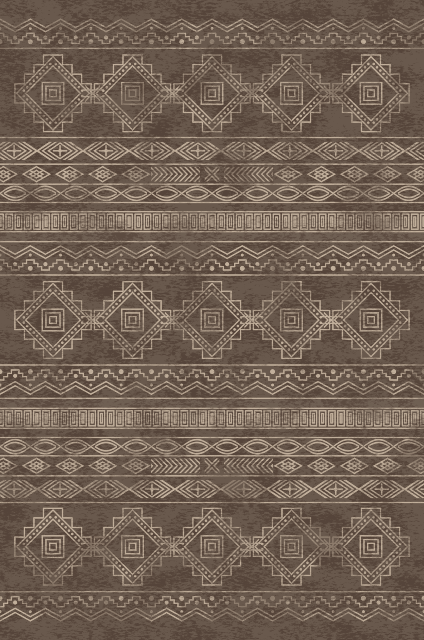
A Shadertoy shader for this pattern:

```glsl
// Worn tribal rug: three rows of five stepped medallions between ornamental bands,
// mirrored about the middle. Each band folds space into one motif and measures the
// distance to its strokes; gradient noise mottles the ground and rubs off the ink.

vec2 hashGradient(vec2 cell) {
    vec3 h = fract(vec3(cell.xyx) * vec3(0.1031, 0.1030, 0.0973));
    h += dot(h, h.yzx + 33.33);
    return fract((h.xx + h.yz) * h.zy) * 2.0 - 1.0;
}

float gradientNoise(vec2 p) {
    vec2 i = floor(p), f = p - i, u = f * f * (3.0 - 2.0 * f), e = vec2(0, 1);
    return mix(mix(dot(hashGradient(i), f), dot(hashGradient(i + e.yx), f - e.yx), u.x),
               mix(dot(hashGradient(i + e), f - e), dot(hashGradient(i + 1.0), f - 1.0), u.x), u.y);
}

float fbm(vec2 p) {
    float sum = 0.0, amp = 1.0;
    for (int i = 0; i < 4; i++) {
        sum += amp * gradientNoise(p);
        p = p * 2.03 + 17.1;
        amp *= 0.6;
    }
    return sum;
}

float box(vec2 p, vec2 halfSize) {
    vec2 q = abs(p) - halfSize;
    return length(max(q, 0.0)) + min(max(q.x, q.y), 0.0);
}

// Centred coordinate inside a repeat
float repeat(float x, float period) { return x - period * round(x / period); }

// Filled dot, expressed as a stroke distance
float dotMark(vec2 p, float radius) { return max(length(p) - radius + 0.8, 0.0); }

float medallions(vec2 p) {
    vec2 a = abs(vec2(p.x - 96.0 * clamp(round(p.x / 96.0), -2.0, 2.0), p.y));
    // Stepped outline: a union of four crossed boxes
    float steps = 1e3;
    for (float i = 0.0; i < 4.0; i++)
        steps = min(steps, box(a, vec2(11.5 + 11.5 * i, 46.0 - 11.5 * i)));
    float dist = abs(steps);
    // Two diamonds with beads between them
    float diamond = a.x + a.y, along = a.x - a.y;
    dist = min(dist, 0.707 * min(abs(diamond - 44.0), abs(diamond - 33.0)));
    if (abs(along) < 36.0)
        dist = min(dist, dotMark(0.707 * vec2(repeat(along, 8.0), diamond - 38.5), 1.5));
    // Nested squares
    float square = max(a.x, a.y);
    dist = min(dist, min(abs(square - 13.0), min(abs(square - 8.5), abs(square - 4.0))));
    // Crossed links between neighbours
    float link = abs(mod(p.x, 96.0) - 48.0);
    if (abs(p.x) < 160.0 && link < 12.0)
        dist = min(dist, min(abs(a.y - 4.0), max(0.707 * abs(link - a.y), link - 8.0)));
    return dist;
}

float zigzagBand(vec2 p) {
    float s = abs(repeat(p.x, 36.57)), tread = 4.57;
    float fold = mod(p.y - (84.0 - 0.55 * s) + 2.5, 5.0) - 2.5;
    float dist = p.y > 72.0 ? 0.87 * min(abs(p.y - 84.0 + 0.55 * s), abs(p.y - 89.0 + 0.55 * s)) : 1e3;
    // Staircase: treads and risers
    dist = min(dist, abs(p.y - 72.0 + 4.0 * min(floor(s / tread), 3.0)));
    float riser = clamp(round(s / tread), 1.0, 3.0);
    dist = min(dist, box(vec2(s - tread * riser, p.y - 74.0 + 4.0 * riser), vec2(0, 2)));
    // Large and small dots
    dist = min(dist, dotMark(vec2(s, p.y - 62.0), 2.9));
    dist = min(dist, dotMark(vec2(s, p.y - 78.0), 1.7));
    return min(dist, dotMark(vec2(s - 18.28, p.y - 67.0), 2.4));
}

float boxBand(vec2 p) {
    p.x = repeat(p.x, 11.13);
    return min(abs(box(p, vec2(3.9, 9.0))), abs(box(p, vec2(1.1, 5.5))));
}

float lensBand(vec2 p) {
    float wave = 8.5 * abs(sin(p.x * 3.14159 / 36.57)), y = abs(p.y);
    float dist = 0.85 * abs(y - wave);
    return wave > 3.5 ? min(dist, 0.85 * abs(y - wave + 3.5)) : dist;
}

float featherBand(vec2 p) {
    p = vec2(abs(p.x), abs(p.y));
    if (p.x < 14.0) return max(abs(abs(p.x - p.y) - 2.5) * 0.707, max(p.x, p.y) - 8.0);
    if (p.x < 74.0) return max(0.707 * abs(repeat(p.x - p.y, 6.0)), p.y - 8.0);
    // Diamonds quartered into lattices
    p.x = abs(repeat(p.x - 92.0, 40.0));
    float sum = p.x / 16.0 + p.y / 9.0, diff = abs(p.x / 16.0 - p.y / 9.0);
    return 7.8 * min(abs(sum - 1.0), max(min(diff, abs(sum - 0.5)), sum - 1.0));
}

float starBand(vec2 p) {
    p = abs(vec2(repeat(p.x + 17.0, 55.5), p.y));
    float rings = p.x + 1.5 * p.y;
    float dist = 0.55 * min(abs(rings - 14.0), min(abs(rings - 21.0), abs(rings - 27.0)));
    dist = min(dist, 0.55 * abs(27.75 - p.x - 1.5 * p.y));
    dist = min(dist, min(box(p, vec2(0, 6)), box(p, vec2(8, 0))));
    return max(min(dist, dotMark(p, 2.2)), p.y - 10.0);
}

void mainImage(out vec4 fragColor, in vec2 fragCoord) {
    vec2 p = (fragCoord / iResolution.xy - 0.5) * vec2(512, 768);
    float d = abs(p.y), px = 512.0 / iResolution.x;

    // Ornament bands, ordered outwards from the middle
    float dist = medallions(vec2(p.x, min(d, abs(d - 272.0))));
    float bandY = d > 300.0 ? d - 272.0 : d;
    if (bandY > 55.0 && bandY < 93.0) dist = zigzagBand(vec2(p.x, bandY));
    else if (d > 107.0 && d < 129.0) dist = boxBand(vec2(p.x, d - 118.0));
    else if (d > 142.0 && d < 162.0) dist = lensBand(vec2(p.x, d - 152.0));
    else if (d > 164.0 && d < 186.0) dist = featherBand(vec2(p.x, d - 175.0));
    else if (d > 190.0 && d < 217.0) dist = starBand(vec2(p.x, d - 203.0));
    float rules[9] = float[](54.0, 94.0, 106.0, 130.0, 141.0, 163.0, 187.0, 219.0, 326.0);
    for (int i = 0; i < 9; i++) dist = min(dist, abs(d - rules[i]));
    float ink = 1.0 - smoothstep(0.85 - 0.5 * px, 0.85 + 0.5 * px, dist);

    // Mottled ground with sideways weave streaks
    float patches = fbm(p * vec2(0.022, 0.04));
    float grain = fbm(p * vec2(0.16, 0.42) + 40.0);
    float mottle = smoothstep(-0.22, 0.22, 0.5 * patches + 0.6 * grain + 0.05);
    vec3 color = mix(vec3(0.335, 0.268, 0.226), vec3(0.412, 0.350, 0.302), mottle);
    color += 0.025 * smoothstep(0.5, -0.5, abs(d - 100.0) - 6.0);

    // Rubbed ink, fainter towards both ends
    float wear = fbm(p * 0.018 + 9.0) + 0.5 * grain;
    ink *= mix(0.4, 1.0, smoothstep(-0.55, 0.35, wear - 0.25 * smoothstep(220.0, 300.0, d)));
    fragColor = vec4(mix(color, vec3(0.76, 0.69, 0.61), ink), 1.0);
}
```
